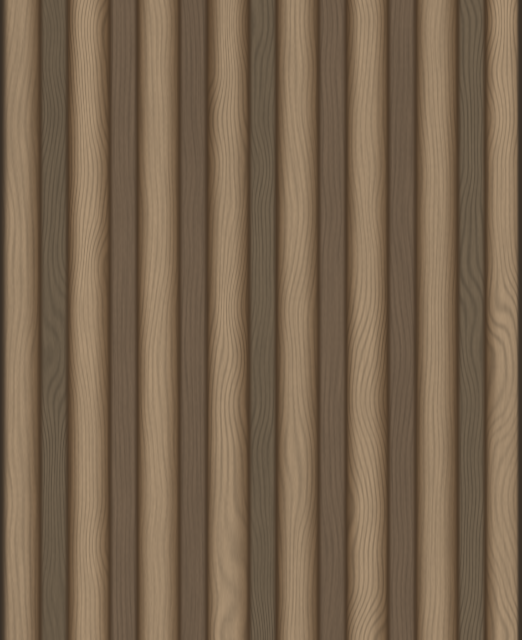
Write a Shadertoy shader that draws this texture.

```glsl
// Vertical wood cladding: rounded pale slats alternating with flat dark strips.
// Each board is shaded across its width, then carved with grain lines that are
// contours of a noise-bent field, plus fine stretched fibre noise.

float hash(vec2 p) {
    return fract(sin(dot(p, vec2(127.1, 311.7))) * 43758.5453);
}

float noise(vec2 p) {
    vec2 i = floor(p), f = fract(p);
    f = f * f * (3.0 - 2.0 * f);
    return mix(mix(hash(i), hash(i + vec2(1, 0)), f.x),
               mix(hash(i + vec2(0, 1)), hash(i + vec2(1, 1)), f.x), f.y);
}

// Bend of the grain: slow sway along the board, with smaller local swirls
float grainBend(vec2 p, float seed) {
    return noise(vec2(p.x * 13.0 + seed * 17.3, p.y * 4.0 + seed * 5.7)) - 0.5
         + 0.35 * (noise(vec2(p.x * 24.0 - seed * 9.1, p.y * 11.0 + seed)) - 0.5);
}

void mainImage(out vec4 fragColor, in vec2 fragCoord) {
    vec2 p = fragCoord / iResolution.x;

    // Board layout: one slat and one strip per period
    float across = (p.x + 0.004) * 7.5;
    float id = floor(across);
    float u = fract(across);
    float slatWidth = 0.61;
    float pixel = 7.5 / iResolution.x;
    float isSlat = 1.0 - smoothstep(slatWidth - pixel, slatWidth + pixel, u);
    float seed = id * 2.0 + step(slatWidth, u) + 3.0;

    // Odd slats and every third strip carry the boldest figure
    float slatFigure = mix(0.35, 1.0, mod(id, 2.0));
    float stripFigure = mod(id, 3.0) < 0.5 ? 1.0 : 0.25;
    float figure = mix(stripFigure, slatFigure, isSlat);

    // Grain lines and fibres
    float bend = grainBend(p, seed);
    float rings = p.x * 105.0 + bend * mix(1.5, 6.5, figure);
    float line = 0.5 + 0.5 * sin(6.2832 * rings + 2.0 * noise(p * vec2(60.0, 9.0)));
    float patches = smoothstep(0.2, 0.75, noise(vec2(seed * 7.7, p.y * 5.0 + seed)));
    float fibre = noise(vec2(p.x * 330.0 + bend * 8.0, p.y * 16.0 + seed)) - 0.5;
    float speck = noise(p * vec2(420.0, 130.0)) - 0.5;

    // Rounded slat: quick rise from the left, slower fall to the right
    float t = u / slatWidth + bend * 0.10 * figure;
    float roundness = smoothstep(-0.04, 0.34, t) * (1.0 - smoothstep(0.55, 1.08, t));
    vec3 slat = mix(vec3(0.37, 0.285, 0.20), vec3(0.61, 0.52, 0.415), roundness);
    slat *= 0.98 + 0.05 * hash(vec2(id, 4.0));

    // Flat strip, greyer where figured
    vec3 strip = mix(vec3(0.43, 0.355, 0.285), vec3(0.405, 0.35, 0.28), stripFigure);
    strip *= 0.98 + 0.04 * hash(vec2(id, 9.0));

    vec3 color = mix(strip, slat, isSlat);
    float depth = mix(0.06, 0.14, figure) * mix(0.5, 1.0, patches);
    color *= 1.0 + depth * (0.45 - pow(line, 2.0)) + 0.07 * fibre + 0.04 * speck;
    color *= 0.99 + 0.05 * (noise(vec2(seed * 3.1, p.y * 3.0)) - 0.5);

    // Shadowed joints between the boards
    float joint = min(min(u, 1.0 - u), abs(u - slatWidth));
    float shadow = exp(-pow(joint / 0.034, 2.0));
    color = mix(color, vec3(0.27, 0.205, 0.145), 0.78 * shadow);

    // Dark outer borders
    float border = max(1.0 - smoothstep(0.0, 0.017, p.x), smoothstep(0.988, 0.996, p.x));
    color = mix(color, vec3(0.20, 0.17, 0.14), 0.9 * border);

    fragColor = vec4(color, 1.0);
}
```
